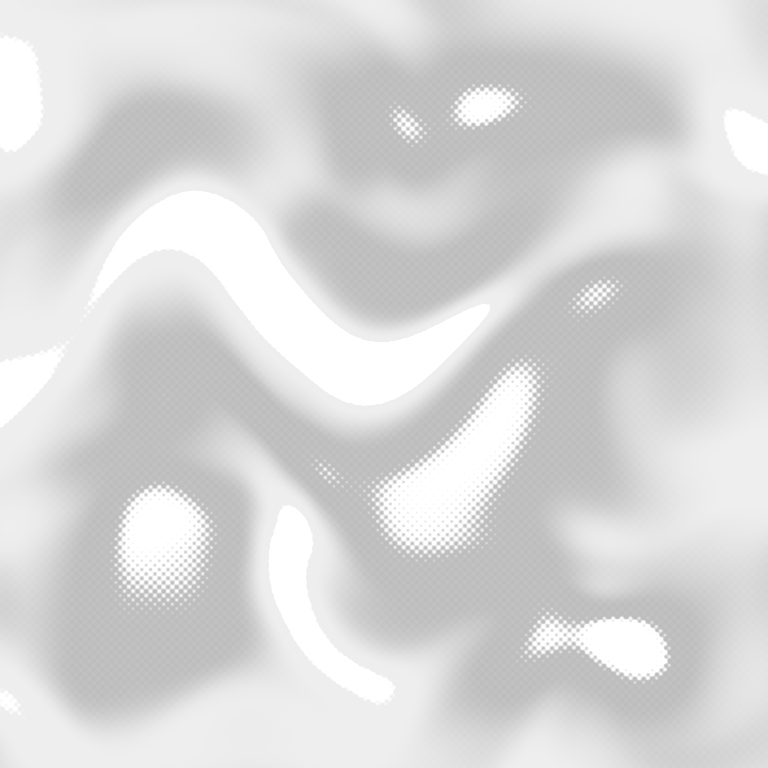
Give the GLSL for this background, as a three.js fragment shader.

```glsl
// Soft grey marbling: a warped noise field is shaded as smooth light clouds
// with crisp white cores where it is high, and as white halftone flows where
// it is low. The field is lifted along the border to frame the grey centre.
varying vec2 vUv;

const float TAU = 6.2831853;
const float DARK_GREY = 0.75;
const float LIGHT_GREY = 0.935;
const float DOTS_ACROSS = 88.0;

float hash(vec2 cell) {
  return fract(sin(dot(cell, vec2(127.1, 311.7))) * 43758.5453);
}

// Slope of a random unit gradient at a lattice corner
float cornerSlope(vec2 cell, vec2 offset) {
  float angle = TAU * hash(cell);
  return dot(vec2(cos(angle), sin(angle)), offset);
}

float gradientNoise(vec2 p) {
  vec2 i = floor(p);
  vec2 f = fract(p);
  vec2 w = f * f * f * (f * (f * 6.0 - 15.0) + 10.0);
  vec2 e = vec2(1.0, 0.0);
  float low = mix(cornerSlope(i, f), cornerSlope(i + e, f - e), w.x);
  float high = mix(cornerSlope(i + e.yx, f - e.yx),
                   cornerSlope(i + e.xx, f - e.xx), w.x);
  return mix(low, high, w.y);
}

// Bend space so that the noise turns into curling, mostly level strokes
vec2 warp(vec2 p, float amount) {
  vec2 q = p * 3.0;
  return p + amount * vec2(gradientNoise(q + 11.3), gradientNoise(q + 37.8));
}

// Marbling with a spread of about one around zero
float marble(vec2 p) {
  vec2 q = warp(p, 0.27) * vec2(3.1, 4.8) + vec2(5.4, 2.7);
  return 4.6 * (gradientNoise(q) + 0.22 * gradientNoise(q * 2.1 + 19.0));
}

// Inward distance from the sides of a rounded unit square
float borderDistance(vec2 p, float radius) {
  vec2 q = abs(p - 0.5) - (0.5 - radius);
  return radius - length(max(q, 0.0)) - min(max(q.x, q.y), 0.0);
}

// Replace the field by a lighter, calmer one near the border
float liftBorder(float field, vec2 p) {
  float inward = borderDistance(p, 0.14) + 0.012 * field;
  float edge = 1.0 - smoothstep(0.0, 0.16, inward);
  float lifted = 1.22 + 0.25 * (p.y - p.x) + 0.38 * field;
  return mix(field, lifted, edge);
}

// Checkered dot screen from -1 to 1
float dotScreen(vec2 p, float count) {
  vec2 wave = sin(TAU * count * p);
  return wave.x * wave.y;
}

float halftone(float coverage, float dots) {
  return smoothstep(-0.8, 0.8, (2.0 * coverage - 1.0) * 1.75 + 0.9 * dots);
}

void main() {
  float field = liftBorder(marble(vUv), vUv);
  float dots = dotScreen(vUv, DOTS_ACROSS);

  // Smooth clouds with a faint trace of the screen in the darker greys
  float light = smoothstep(-0.35, 1.35, field);
  float shade = mix(DARK_GREY, LIGHT_GREY, light);
  shade += 0.012 * dots * (1.0 - light);

  // Halftone flows in the low parts of the field
  float coverage = 1.0 - smoothstep(-1.75, -0.8, field);
  shade = mix(shade, 1.0, halftone(coverage, dots));

  // Crisp white cores in the high parts
  float core = smoothstep(1.53, 1.57, field + 0.02 * dots);
  shade = mix(shade, 1.0, core);

  gl_FragColor = vec4(vec3(shade), 1.0);
}
```
